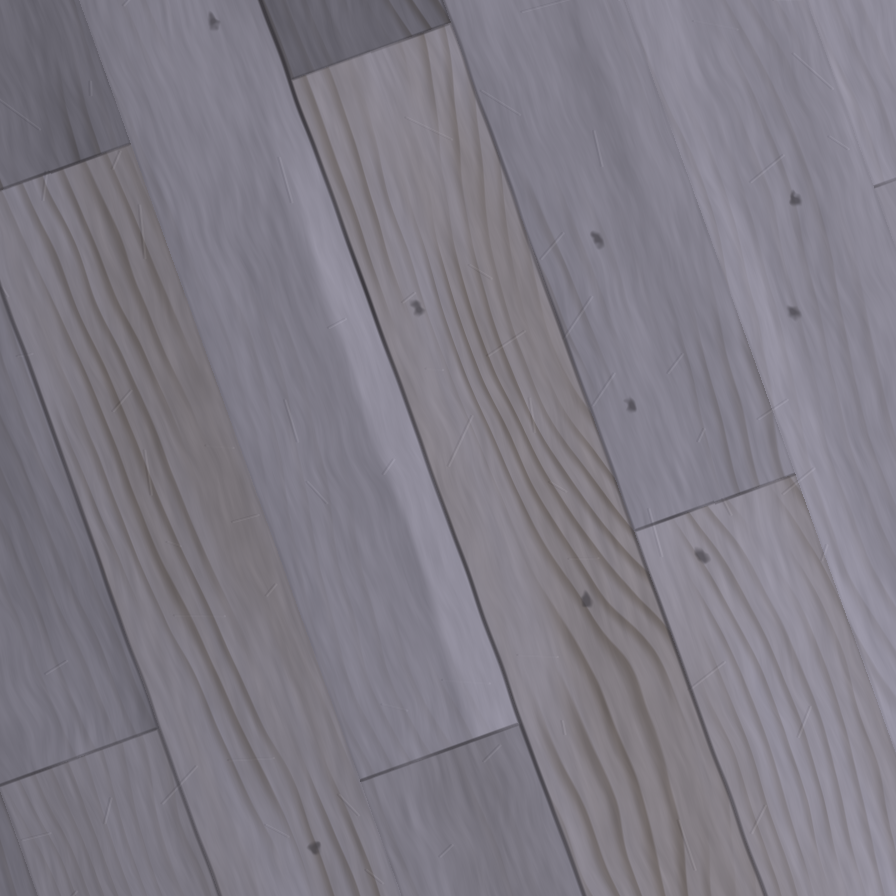
Give the GLSL for this texture, as a three.js fragment shader.

```glsl
varying vec2 vUv;

const float TILT = 0.3456;
const float PLANK_WIDTH = 0.191;
const float FIRST_SEAM = -0.490;
const float SEAM_WIDTH = 0.0028;
const float JOINT_WIDTH = 0.0020;
const float RING_SPACING = 0.024;
const float SCRATCH_CELL = 0.085;
const float KNOT_CELL = 0.19;
const vec3 COOL_TINT = vec3(1.02, 1.0, 1.10);
const vec3 WARM_TINT = vec3(1.045, 1.0, 1.045);
const vec3 RING_TINT = vec3(0.83, 0.81, 0.77);
const vec3 GAP_COLOR = vec3(0.23, 0.22, 0.24);

// Per-row values, left to right
const vec4 JOINT_A = vec4(2.0, 0.825, 0.200, 0.957);
const vec4 JOINT_B = vec4(0.194, 0.798, 2.0, 0.527);
const vec4 UPPER_TONE_A = vec4(0.43, 0.445, 0.415, 0.485);
const vec4 UPPER_TONE_B = vec4(0.39, 0.495, 0.515, 0.55);
const vec4 LOWER_TONE_A = vec4(0.43, 0.475, 0.478, 0.475);
const vec4 LOWER_TONE_B = vec4(0.512, 0.535, 0.51, 0.52);
const vec4 SEAM_A = vec4(0.0, 0.25, 0.75, 0.15);
const vec4 SEAM_B = vec4(1.0, 0.65, 0.12, 0.10);
const vec4 RINGS_A = vec4(0.5, 0.3, 0.95, 0.2);
const vec4 RINGS_B = vec4(1.0, 0.65, 0.35, 0.2);
// Pale sapwood: positive on the right edge, negative on the left
const vec4 SAP_A = vec4(0.0, 0.0, 0.0, 1.0);
const vec4 SAP_B = vec4(0.0, 0.3, -0.45, 0.3);

float pick(vec4 a, vec4 b, float row) {
  vec4 slot = vec4(0.0, 1.0, 2.0, 3.0);
  vec4 inA = 1.0 - step(0.5, abs(slot - row));
  vec4 inB = 1.0 - step(0.5, abs(slot + 4.0 - row));
  return dot(a, inA) + dot(b, inB);
}

float hash(vec2 p) {
  return fract(sin(dot(p, vec2(127.1, 311.7))) * 43758.5);
}

float noise(vec2 p) {
  vec2 i = floor(p), f = fract(p);
  f = f * f * (3.0 - 2.0 * f);
  return mix(mix(hash(i), hash(i + vec2(1.0, 0.0)), f.x),
             mix(hash(i + vec2(0.0, 1.0)), hash(i + 1.0), f.x), f.y);
}

float fbm(vec2 p) {
  float sum = 0.0, amp = 0.5;
  for (int i = 0; i < 4; i++) {
    sum += amp * noise(p);
    p = p * 2.03 + 17.3;
    amp *= 0.5;
  }
  return sum;
}

// One short scratch kept inside each chosen cell
float scratches(vec2 p) {
  vec2 cell = floor(p / SCRATCH_CELL);
  vec2 q = fract(p / SCRATCH_CELL) - 0.5;
  float angle = 6.283 * hash(cell + 3.1);
  vec2 dir = vec2(cos(angle), sin(angle));
  float halfLength = 0.08 + 0.28 * hash(cell + 8.7);
  float d = length(q - dir * clamp(dot(q, dir), -halfLength, halfLength));
  return (1.0 - smoothstep(0.004, 0.022, d)) * step(0.55, hash(cell));
}

float knots(vec2 p) {
  vec2 cell = floor(p / KNOT_CELL);
  vec2 center = 0.25 + 0.5 * vec2(hash(cell + 5.2), hash(cell + 9.4));
  vec2 q = (fract(p / KNOT_CELL) - center) * KNOT_CELL;
  q += 0.006 * (vec2(noise(p * 160.0), noise(p * 160.0 + 40.0)) - 0.5);
  return (1.0 - smoothstep(0.002, 0.0075, length(q * vec2(1.0, 0.65)))) * step(0.68, hash(cell + 1.7));
}

void main() {
  // Plank axes: x across the boards, y along them
  vec2 uv = vec2(vUv.x, 1.0 - vUv.y);
  float c = cos(TILT), s = sin(TILT);
  vec2 p = vec2(c * uv.x - s * uv.y - FIRST_SEAM, s * uv.x + c * uv.y);
  float row = floor(p.x / PLANK_WIDTH);
  float across = fract(p.x / PLANK_WIDTH);
  float joint = pick(JOINT_A, JOINT_B, row);
  float lower = smoothstep(-0.001, 0.001, p.y - joint);
  vec2 seed = vec2(row * 7.3, step(joint, p.y) * 13.7);

  // Board tone, long streaks and sapwood
  float tone = mix(pick(UPPER_TONE_A, UPPER_TONE_B, row), pick(LOWER_TONE_A, LOWER_TONE_B, row), lower);
  float streak = fbm(p * vec2(18.0, 2.2) + seed) - 0.47;
  tone += 0.10 * streak + 0.02 * (uv.x - 0.5);
  float sap = pick(SAP_A, SAP_B, row);
  float sapSide = sap > 0.0 ? across : 1.0 - across;
  float sapEdge = sapSide + 0.12 * (noise(p * vec2(10.0, 7.0)) - 0.5);
  tone += 0.085 * abs(sap) * smoothstep(0.71, 0.80, sapEdge) * smoothstep(0.05, 0.5, p.y) * (1.0 - lower);

  // Fine pores and raised grain
  vec2 grain = p + vec2(0.012 * noise(p * vec2(14.0, 18.0) + seed), 0.0);
  float pores = fbm(grain * vec2(210.0, 24.0) + seed) - 0.47;
  vec2 ripple = grain * vec2(120.0, 26.0) + seed;
  float relief = noise(ripple) - noise(ripple + vec2(0.5, 0.2));
  tone += 0.055 * pores + 0.03 * relief * (0.4 + noise(p * 6.0 + seed));
  float warmth = clamp(pick(RINGS_A, RINGS_B, row) * lower * (0.6 - 2.0 * streak), 0.0, 1.0);
  vec3 color = tone * mix(COOL_TINT, WARM_TINT, warmth);

  // Wandering growth rings
  float bend = 0.11 * noise(p * vec2(5.0, 2.3) + seed) + 0.008 * noise(p * vec2(30.0, 14.0));
  float ring = fract((p.x + bend - 0.04 * p.y) / RING_SPACING);
  float ringLine = smoothstep(0.45, 0.88, ring) * (1.0 - smoothstep(0.9, 1.0, ring));
  ringLine *= pick(RINGS_A, RINGS_B, row) * smoothstep(0.25, 0.75, noise(p * vec2(16.0, 4.0) + seed + 4.0));
  color *= mix(vec3(1.0), RING_TINT, ringLine);

  // Wear
  color += 0.035 * scratches(p) - 0.03 * scratches(p + vec2(0.002, 0.001));
  color = mix(color, GAP_COLOR, 0.6 * knots(p));

  // Seams and end joints
  float nearestRow = floor(p.x / PLANK_WIDTH + 0.5);
  float wobble = 0.002 * (noise(vec2(p.y * 18.0, nearestRow)) - 0.5);
  float seamDistance = abs(p.x + wobble - nearestRow * PLANK_WIDTH);
  float seam = 1.0 - smoothstep(0.2 * SEAM_WIDTH, 1.4 * SEAM_WIDTH, seamDistance);
  seam *= pick(SEAM_A, SEAM_B, nearestRow) * (0.6 + 0.4 * noise(vec2(p.y * 9.0, nearestRow)));
  float gap = 1.0 - smoothstep(0.2 * JOINT_WIDTH, 1.5 * JOINT_WIDTH, abs(p.y - joint + wobble));
  gap *= 0.25 + 0.5 * noise(vec2(p.x * 25.0, row));
  color = mix(color, GAP_COLOR, max(seam, gap));

  gl_FragColor = vec4(color, 1.0);
}
```
